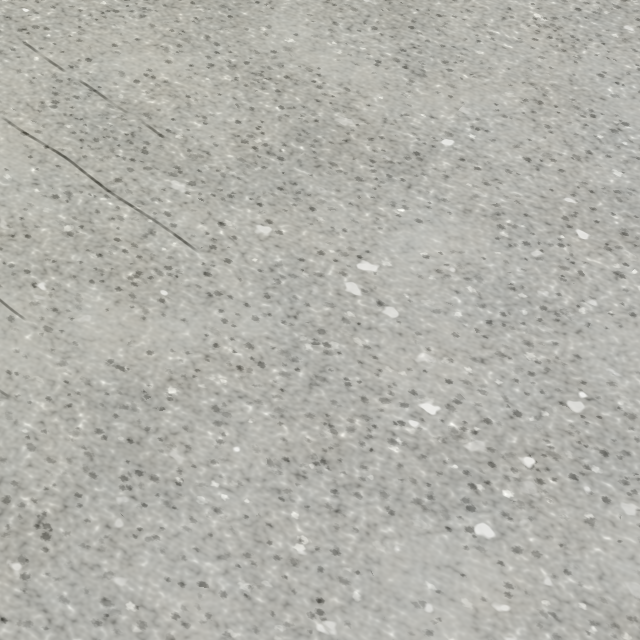
Write a Shadertoy shader that draws this texture.

```glsl
#define BASE_TONE 0.700
#define GRAIN_CONTRAST 0.108
#define GRAIN_SCALE 58.0
#define PATCH_CONTRAST 0.050
#define PIT_DEPTH 0.23
#define CHIP_LIGHT 0.19
#define STONE_LIGHT 0.23
#define CRACK_DEPTH 0.32
#define RECESSION 0.34
#define SLANT 0.48
#define CRACK_SLANT 0.60
#define CRACK_COUNT 4

// Integer hash giving three values from 0 to 1
vec3 hash3(vec2 cell, int seed) {
    uvec3 v = uvec3(ivec3(ivec2(cell), seed) + 4096);
    v = v * 1664525u + 1013904223u;
    v.x += v.y * v.z; v.y += v.z * v.x; v.z += v.x * v.y;
    v ^= v >> 16u;
    v.x += v.y * v.z; v.y += v.z * v.x; v.z += v.x * v.y;
    return vec3(v & 65535u) / 65535.0;
}

float cornerSlope(vec2 cell, vec2 offset, int seed) {
    float angle = 6.2832 * hash3(cell, seed).x;
    return dot(vec2(cos(angle), sin(angle)), offset);
}

float gradientNoise(vec2 p, int seed) {
    vec2 cell = floor(p), f = p - cell;
    vec2 u = f * f * f * (f * (f * 6.0 - 15.0) + 10.0);
    vec2 e = vec2(1.0, 0.0);
    float low = mix(cornerSlope(cell, f, seed),
                    cornerSlope(cell + e, f - e, seed), u.x);
    float high = mix(cornerSlope(cell + e.yx, f - e.yx, seed),
                     cornerSlope(cell + 1.0, f - 1.0, seed), u.x);
    return mix(low, high, u.y);
}

vec2 alongAcross(vec2 p, float angle) {
    vec2 dir = vec2(cos(angle), -sin(angle));
    return vec2(dot(p, dir), dot(p, vec2(-dir.y, dir.x)));
}

// Irregular blobs, one per occupied cell, each with its own strength
float scatter(vec2 p, float chance, vec2 radii, float edge, int seed) {
    vec2 home = floor(p);
    float wobble = 0.16 * gradientNoise(p * 4.5, seed + 7);
    float cover = 0.0;
    for (int y = -1; y <= 1; y++)
    for (int x = -1; x <= 1; x++) {
        vec2 cell = home + vec2(x, y);
        vec3 place = hash3(cell, seed);
        vec3 look = hash3(cell, seed + 1);
        vec2 d = alongAcross(p - cell - place.xy, 2.4 * (look.z - 0.5));
        d.x *= mix(0.6, 1.0, look.y);
        float radius = mix(radii.x, radii.y, look.x * look.x);
        float blob = 1.0 - smoothstep(-edge, edge, length(d) + wobble - radius);
        cover = max(cover, blob * step(place.z, chance) * mix(0.3, 1.0, look.y));
    }
    return cover;
}

// Thin broken lines running down from the left side
float cracks(vec2 uv) {
    float cover = 0.0;
    float pixel = 1.0 / iResolution.y;
    for (int i = 0; i < CRACK_COUNT; i++) {
        float k = float(i);
        vec2 start = vec2(0.03 - 0.03 * k, 0.94 - 0.12 * k - 0.15 * step(2.0, k));
        vec2 d = alongAcross(uv - start, CRACK_SLANT);
        float len = i < 2 ? 0.28 + 0.10 * k : 0.11;
        float bend = 0.005 * gradientNoise(vec2(d.x * 12.0, k + 0.5), 41);
        float line = 1.0 - smoothstep(0.0006, 0.0018 + pixel, abs(d.y + bend));
        float span = smoothstep(0.0, 0.02, d.x) * (1.0 - smoothstep(len - 0.02, len, d.x));
        float gaps = smoothstep(-0.2, 0.25, gradientNoise(vec2(d.x * 38.0, k + 0.5), 42));
        float strength = i == 1 ? mix(0.55, 1.0, gaps) : 0.75 * gaps;
        cover = max(cover, line * span * strength);
    }
    return cover;
}

void mainImage(out vec4 fragColor, in vec2 fragCoord) {
    vec2 uv = fragCoord / iResolution.y;

    // Ground plane receding upward, with slanted grain axes
    vec2 ground = vec2(uv.x - 0.5, uv.y) / (1.0 - RECESSION * uv.y);
    vec2 grain = alongAcross(ground, SLANT) * vec2(0.80, 1.15);

    // Worn patches and fine grain, peaked around the base tone
    float wear = gradientNoise(grain * 4.0, 1) + 0.7 * gradientNoise(grain * 11.0, 2);
    float tone = BASE_TONE + PATCH_CONTRAST * wear;
    float grit = gradientNoise(grain * GRAIN_SCALE, 3)
               + 0.9 * gradientNoise(grain * GRAIN_SCALE * 1.9, 4)
               + 0.55 * gradientNoise(grain * GRAIN_SCALE * 0.42, 5);
    grit *= 0.75 + grit * grit;
    tone += GRAIN_CONTRAST * grit * (1.0 - 0.4 * smoothstep(0.1, 0.5, wear));

    // Clustered pits, pale chips and stones, denser toward the lower right
    float nearness = smoothstep(-0.4, 0.8, uv.x - uv.y);
    float crowd = clamp(0.30 - 0.30 * wear, 0.08, 0.5);
    float pits = scatter(grain * 54.0, crowd, vec2(0.14, 0.36), 0.15, 10);
    float chips = scatter(grain * 36.0, 0.04 + 0.11 * nearness, vec2(0.12, 0.28), 0.10, 20);
    float stones = scatter(grain * 16.0, 0.05 + 0.25 * nearness, vec2(0.06, 0.21), 0.06, 30);
    tone -= PIT_DEPTH * pits * (1.0 - stones);
    tone += CHIP_LIGHT * chips * (1.0 - stones);
    tone = mix(tone, BASE_TONE + STONE_LIGHT, stones);
    tone -= CRACK_DEPTH * cracks(uv);

    // Warm grey, yellower in the far left, with faint colour drift
    float drift = gradientNoise(ground * 7.0, 50) + 0.7 * gradientNoise(grain * 34.0, 51);
    float far = smoothstep(0.0, 1.2, uv.y - uv.x + 0.4);
    vec3 tint = vec3(0.004, 0.003, -0.018) + vec3(0.002, 0.001, -0.012) * far;
    tint += vec3(0.007, 0.0, -0.008) * drift;
    tint *= 1.0 - 0.5 * stones;
    fragColor = vec4(clamp(tone + tint, 0.0, 1.0), 1.0);
}
```
